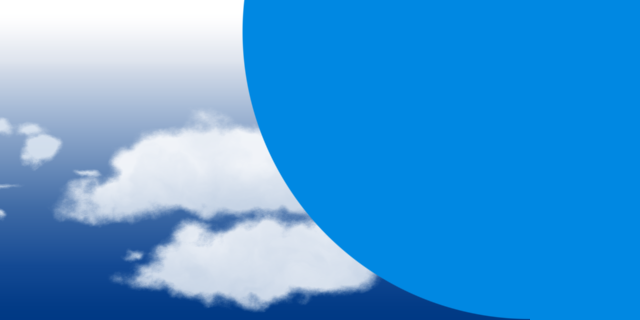
Give the GLSL for this background, as a WebGL 2 fragment shader.

```glsl
#version 300 es
precision highp float;

uniform vec2 u_resolution;
out vec4 outColor;

const int PUFFS = 7;

float hash(vec2 p) {
    return fract(sin(dot(p, vec2(127.1, 311.7))) * 43758.5453);
}

float noise(vec2 p) {
    vec2 cell = floor(p);
    vec2 f = fract(p);
    f = f * f * (3.0 - 2.0 * f);
    float low = mix(hash(cell), hash(cell + vec2(1.0, 0.0)), f.x);
    float high = mix(hash(cell + vec2(0.0, 1.0)), hash(cell + 1.0), f.x);
    return mix(low, high, f.y);
}

float fbm(vec2 p) {
    float sum = 0.0;
    float amplitude = 0.5;
    for (int i = 0; i < 5; i++) {
        sum += amplitude * noise(p);
        p = mat2(1.6, 1.2, -1.2, 1.6) * p + 7.3;
        amplitude *= 0.5;
    }
    return sum;
}

float smoothMin(float a, float b, float k) {
    float h = max(k - abs(a - b), 0.0) / k;
    return min(a, b) - 0.25 * k * h * h;
}

// Each puff is an ellipse: centre in xy, radii in zw
float cloudDistance(vec2 p, vec4 puffs[PUFFS], float blend) {
    float d = 1.0;
    for (int i = 0; i < PUFFS; i++) {
        float ellipse = (length((p - puffs[i].xy) / puffs[i].zw) - 1.0) * puffs[i].w;
        d = smoothMin(d, ellipse, blend);
    }
    return d;
}

float coverage(float d, float softness) {
    return 1.0 - smoothstep(-softness, 0.5 * softness, d);
}

vec3 skyColor(float y) {
    vec3 color = mix(vec3(0.0, 0.225, 0.52), vec3(0.08, 0.29, 0.58), smoothstep(0.0, 0.2, y));
    color = mix(color, vec3(0.25, 0.42, 0.65), clamp((y - 0.17) / 0.18, 0.0, 1.0));
    color = mix(color, vec3(0.65, 0.73, 0.84), clamp((y - 0.35) / 0.31, 0.0, 1.0));
    color = mix(color, vec3(0.86, 0.885, 0.925), clamp((y - 0.66) / 0.15, 0.0, 1.0));
    return mix(color, vec3(1.0), smoothstep(0.77, 0.97, y));
}

vec3 cloudColor(float y, float bottom, float top, float billow) {
    vec3 shade = vec3(0.79, 0.84, 0.905);
    vec3 lit = vec3(0.955, 0.965, 0.98);
    float light = smoothstep(bottom, top, y) + 0.9 * (billow - 0.5);
    return mix(shade, lit, clamp(light, 0.0, 1.0));
}

// Disc whose right half extends as a solid panel
float panelDistance(vec2 p, vec2 center, float radius) {
    vec2 q = p - center;
    return length(vec2(min(q.x, 0.0), min(q.y, 0.0))) - radius * step(q.x, 0.0)
        - 2.0 * step(0.0, q.x);
}

void main() {
    vec2 p = gl_FragCoord.xy / u_resolution.y;
    float pixel = 1.0 / u_resolution.y;

    vec4 upper[PUFFS] = vec4[PUFFS](
        vec4(0.755, 0.466, 0.29, 0.143), vec4(0.534, 0.458, 0.20, 0.125),
        vec4(0.352, 0.383, 0.135, 0.065), vec4(0.86, 0.414, 0.18, 0.10),
        vec4(0.635, 0.57, 0.08, 0.05), vec4(0.628, 0.638, 0.022, 0.012),
        vec4(0.25, 0.338, 0.06, 0.022));
    vec4 lower[PUFFS] = vec4[PUFFS](
        vec4(0.807, 0.172, 0.25, 0.125), vec4(0.625, 0.167, 0.16, 0.09),
        vec4(0.48, 0.14, 0.10, 0.034), vec4(1.02, 0.172, 0.19, 0.10),
        vec4(0.60, 0.26, 0.065, 0.055), vec4(0.84, 0.285, 0.09, 0.05),
        vec4(0.98, 0.26, 0.11, 0.065));
    vec4 wisps[PUFFS] = vec4[PUFFS](
        vec4(0.125, 0.526, 0.066, 0.046), vec4(0.09, 0.594, 0.04, 0.018),
        vec4(0.005, 0.604, 0.028, 0.024), vec4(0.01, 0.416, 0.05, 0.008),
        vec4(0.0, 0.34, 0.022, 0.015), vec4(0.262, 0.466, 0.025, 0.01),
        vec4(0.43, 0.20, 0.035, 0.015));

    // Ragged outlines from warped coordinates
    vec2 ragged = vec2(fbm(p * 13.0), fbm(p * 13.0 + 31.7)) - 0.48;
    vec2 warped = p + 0.065 * ragged;
    float fray = 0.045 * (fbm(p * vec2(17.0, 22.0) + 5.0) - 0.48);
    float billow = fbm(p * vec2(6.0, 9.0) + ragged);

    // Sky and clouds
    vec3 color = skyColor(p.y);
    float wispCover = coverage(cloudDistance(warped, wisps, 0.01) + 0.7 * fray, 0.016);
    color = mix(color, vec3(0.88, 0.915, 0.955), 0.85 * wispCover);
    float lowerCover = coverage(cloudDistance(warped, lower, 0.025) + fray, 0.03);
    color = mix(color, cloudColor(p.y, -0.05, 0.5, billow), 0.97 * lowerCover);
    float upperCover = coverage(cloudDistance(warped, upper, 0.03) + fray, 0.03);
    color = mix(color, cloudColor(p.y, 0.3, 0.5, billow), 0.97 * upperCover);

    // Blue foreground panel
    float panel = panelDistance(p, vec2(1.656, 0.901), 0.898);
    // Above its centre the rim curves back to the right
    float disc = length(p - vec2(1.656, 0.901)) - 0.898;
    float edge = p.x < 1.656 ? disc : panel;
    color = mix(color, vec3(0.0, 0.535, 0.885), 1.0 - smoothstep(-pixel, pixel, edge));

    outColor = vec4(color, 1.0);
}
```
